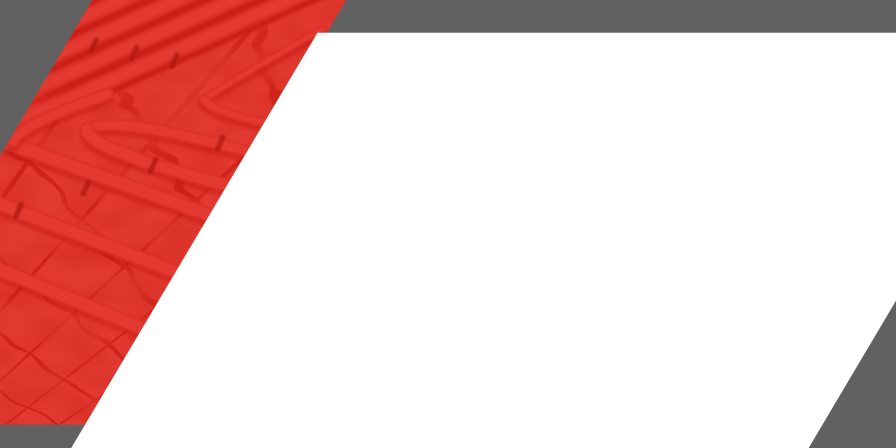
Reproduce this background procedurally as a WebGL 2 fragment shader.

```glsl
#version 300 es
precision highp float;

uniform vec2 u_resolution;
out vec4 fragColor;

const vec3 GREY = vec3(0.38);
const vec3 WHITE = vec3(1.0);
const vec3 RED = vec3(0.882, 0.222, 0.188);
const vec3 DEEP_RED = vec3(0.77, 0.10, 0.065);
const vec3 PIPE_RED = vec3(0.89, 0.225, 0.19);
const float SLANT = 0.593;

vec2 hashGradient(vec2 cell) {
    float h = fract(sin(dot(cell, vec2(127.1, 311.7))) * 43758.5);
    return vec2(cos(h * 6.2832), sin(h * 6.2832));
}

float gradientNoise(vec2 p) {
    vec2 i = floor(p), f = fract(p);
    vec2 u = f * f * f * (f * (f * 6.0 - 15.0) + 10.0);
    vec2 e = vec2(0.0, 1.0);
    float low = mix(dot(hashGradient(i), f), dot(hashGradient(i + e.yx), f - e.yx), u.x);
    float high = mix(dot(hashGradient(i + e.xy), f - e.xy), dot(hashGradient(i + e.yy), f - e.yy), u.x);
    return mix(low, high, u.y);
}

float coverage(float d, float blur) {
    return clamp(0.5 - d / blur, 0.0, 1.0);
}

// Signed distance to a slanted edge, positive on its right
float slantedEdge(vec2 p, float baseX) {
    return (p.x - baseX - SLANT * p.y) / sqrt(1.0 + SLANT * SLANT);
}

float segmentDistance(vec2 p, vec2 a, vec2 b) {
    vec2 ab = b - a;
    return length(p - a - ab * clamp(dot(p - a, ab) / dot(ab, ab), 0.0, 1.0));
}

// Quadratic curve as a chain of short segments
float curveDistance(vec2 p, vec2 a, vec2 control, vec2 b) {
    float d = 10.0;
    vec2 previous = a;
    for (int i = 1; i <= 10; i++) {
        float t = float(i) / 10.0;
        vec2 next = mix(mix(a, control, t), mix(control, b, t), t);
        d = min(d, segmentDistance(p, previous, next));
        previous = next;
    }
    return d;
}

// Tube with a soft shadow beneath and a dark rim
vec3 drawPipe(vec3 color, vec2 p, vec2 a, vec2 control, vec2 b, float radius) {
    float shadow = curveDistance(p + vec2(0.0, 0.011), a, control, b) - radius;
    float body = curveDistance(p, a, control, b) - radius;
    color = mix(color, DEEP_RED, 0.5 * coverage(shadow, 0.012));
    vec3 tube = mix(PIPE_RED, DEEP_RED, 0.35 * smoothstep(-0.008, 0.0, body));
    return mix(color, tube, coverage(body, 0.005));
}

vec3 drawClip(vec3 color, vec2 p, vec2 center) {
    float d = segmentDistance(p, center - vec2(0.006, 0.014), center + vec2(0.005, 0.011));
    return mix(color, DEEP_RED * 0.9, 0.75 * coverage(d - 0.006, 0.006));
}

float gridLine(float coordinate, float width) {
    float d = abs(fract(coordinate) - 0.5);
    return 1.0 - smoothstep(width * 0.4, width, d);
}

vec3 floorColor(vec2 p) {
    // Uneven sheet with a skewed grid that widens toward the bottom
    float grain = gradientNoise(p * vec2(14.0, 22.0));
    vec3 color = mix(RED, DEEP_RED, clamp(0.1 + 0.3 * grain, 0.0, 0.3));
    float depth = 0.55 + p.y;
    float across = gridLine((p.y + 0.48 * p.x) * 8.0 / depth + 0.15 * grain, 0.045);
    float along = gridLine((p.y - 0.72 * p.x) * 7.0 / depth, 0.04);
    float worn = smoothstep(-0.3, 0.3, gradientNoise(p * 9.0 + 4.0));
    color = mix(color, DEEP_RED, max(across, along) * mix(0.2, 0.7, worn));

    // Descending pipes
    for (int i = 0; i < 3; i++) {
        float k = float(i);
        vec2 start = vec2(0.02 - 0.06 * k, 0.68 - 0.12 * k);
        vec2 end = start + vec2(0.7, -0.25 - 0.02 * k);
        color = drawPipe(color, p, start, mix(start, end, 0.5), end, 0.017);
    }

    // Fan of pipes in the upper corner
    float fan = 1.0 - p.y + 0.45 * p.x;
    float wave = 0.5 + 0.5 * cos((fan - 0.318) * 6.2832 / 0.056);
    float fanMask = 1.0 - smoothstep(0.315, 0.335, fan);
    color = mix(color, mix(PIPE_RED, DEEP_RED, 0.85 * wave * wave), fanMask * smoothstep(0.0, 0.15, p.x));

    // Pipes that turn back
    color = drawPipe(color, p, vec2(0.24, 0.79), vec2(0.04, 0.72), vec2(0.03, 0.685), 0.014);
    vec2 middleBend = vec2(0.195, 0.712);
    color = drawPipe(color, p, vec2(0.56, 0.66), vec2(0.25, 0.745), middleBend, 0.014);
    color = drawPipe(color, p, middleBend, vec2(0.18, 0.67), vec2(0.55, 0.575), 0.016);
    vec2 upperBend = vec2(0.455, 0.778);
    color = drawPipe(color, p, vec2(0.72, 0.935), vec2(0.55, 0.84), upperBend, 0.009);
    color = drawPipe(color, p, upperBend, vec2(0.47, 0.75), vec2(0.62, 0.72), 0.011);

    // Fasteners along two slanted rows
    for (int i = 0; i < 4; i++) {
        float k = float(i);
        color = drawClip(color, p, vec2(0.042 + 0.15 * k, 0.532 + 0.05 * k));
        if (i < 3) color = drawClip(color, p, vec2(0.21 + 0.09 * k, 0.9 - 0.017 * k));
    }
    return color;
}

void main() {
    vec2 p = gl_FragCoord.xy / u_resolution.y;
    float pixel = 1.0 / u_resolution.y;

    // Slanted red strip, then the white panel over it
    float strip = max(max(-slantedEdge(p, -0.387), slantedEdge(p, 0.18)), 0.052 - p.y);
    float panel = max(max(-slantedEdge(p, 0.159), slantedEdge(p, 1.805)), p.y - 0.927);
    vec3 color = mix(GREY, floorColor(p), coverage(strip, pixel));
    color = mix(color, WHITE, coverage(panel, pixel));
    fragColor = vec4(color, 1.0);
}
```
